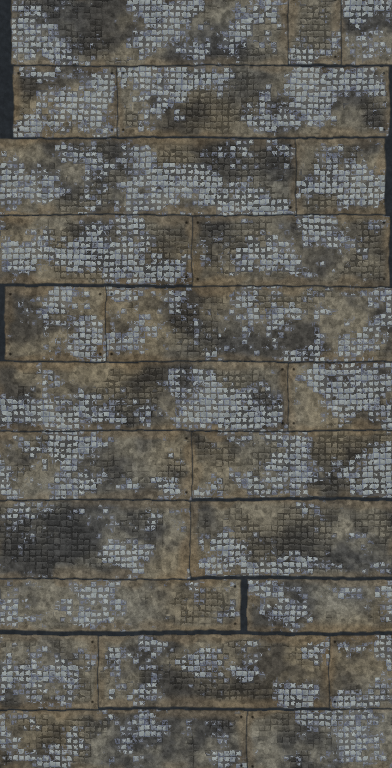
This texture is drawn by a WebGL 2 fragment shader. Its source:

```glsl
#version 300 es
precision highp float;
// Weathered paper planks in eleven courses, crusted with a worn grid of pale blue chips.
uniform vec2 u_resolution;
out vec4 fragColor;

// Lower edge of each course, in canvas widths from the top.
const float courseEnd[11] = float[](.168, .352, .548, .730, .921, 1.097, 1.273, 1.474, 1.615, 1.806, 1.97);
// Per course: first joint, second joint, left inset, right inset.
const vec4 cuts[11] = vec4[](
  vec4(.735, .87, .028, 0), vec4(.30, 2, .033, .006), vec4(.755, 2, 0, .017), vec4(.49, 2, 0, .006),
  vec4(.27, 2, .012, 0), vec4(.735, 2, 0, 0), vec4(.49, 2, 0, 0), vec4(.485, 2, 0, 0),
  vec4(.63, 2, 0, 0), vec4(.25, .84, 0, 0), vec4(.63, 2, 0, 0));

float hash(vec2 p) {
  vec3 q = fract(p.xyx * vec3(.1031, .1030, .0973));
  q += dot(q, q.yzx + 33.33);
  return fract((q.x + q.y) * q.z);
}

// Smooth cellular noise: random values blended around scattered points.
float blotch(vec2 p) {
  vec2 cell = floor(p), f = p - cell;
  float sum = 0., total = 0.;
  for (int j = -1; j <= 1; j++)
    for (int i = -1; i <= 1; i++) {
      vec2 o = vec2(i, j), n = cell + o;
      vec2 r = o + .15 + .7 * vec2(hash(n), hash(n + 57.)) - f;
      float w = exp(-6. * dot(r, r));
      sum += w * hash(n + 113.);
      total += w;
    }
  return sum / total;
}

float layered(vec2 p) {
  float v = 0., a = .5;
  for (int i = 0; i < 4; i++) {
    v += a * blotch(p);
    p = mat2(1.6, 1.2, -1.2, 1.6) * p + 17.;
    a *= .6;
  }
  return v / 1.088;
}

float boxDistance(vec2 p, vec2 halfSize, float radius) {
  vec2 q = abs(p) - halfSize + radius;
  return length(max(q, 0.)) + min(max(q.x, q.y), 0.) - radius;
}

void main() {
  vec2 uv = gl_FragCoord.xy / u_resolution;
  vec2 p = vec2(uv.x, (1. - uv.y) * 1.954);
  float px = 1. / u_resolution.x;

  // Slightly wavering, torn outlines
  vec2 torn = p + .001 * vec2(sin(p.y * 41.), 1.6 * sin(p.x * 11. + p.y * 9.) + .5 * sin(p.x * 73.));
  torn += .003 * (blotch(p * 60.) - .5);

  // Find the plank
  int row = 0;
  for (int i = 0; i < 10; i++) if (torn.y > courseEnd[i]) row = i + 1;
  vec4 cut = cuts[row];
  float part = step(cut.x, torn.x) + step(cut.y, torn.x);
  float left = part < .5 ? (cut.z > 0. ? cut.z : -.02) : part < 1.5 ? cut.x : cut.y;
  float right = part < .5 ? cut.x : part < 1.5 && cut.y < 1. ? cut.y : cut.w > 0. ? 1. - cut.w : 1.02;
  float top = row == 0 ? -.02 : courseEnd[row - 1];
  vec2 id = vec2(float(row), part);
  float gap = .002 + .006 * pow(hash(id + 4.), 2.);
  if (row == 8 && part < .5) { right -= .016; gap = .010; }
  vec2 lo = vec2(left + .0004, top + .0004), hi = vec2(right - .0004, courseEnd[row] - gap);
  float inside = -boxDistance(torn - .5 * (lo + hi), .5 * (hi - lo), .004);

  // Stained paper
  vec2 offset = id * vec2(7.3, 11.7);
  float stain = layered(p * vec2(7., 9.) + offset + 31.);
  float warmth = blotch(p * 5. + 60.);
  float grain = layered(p * 85.);
  vec3 colour = mix(vec3(.265, .262, .25), vec3(.44, .425, .375), smoothstep(.28, .66, stain));
  float margin = smoothstep(.002, .026, inside + .03 * (blotch(p * 22.) - .5));
  colour = mix(vec3(.40, .355, .285), colour, .45 + .55 * margin);
  colour *= mix(vec3(.98, 1., 1.04), vec3(1.03, .99, .93), warmth);
  colour *= 1. + .75 * (grain - .5);

  // Chip lattice, 65 across
  vec2 lattice = (p + .0018 * vec2(sin(p.y * 23. + id.x), sin(p.x * 19. + id.y))) * 65.;
  vec2 cell = floor(lattice);
  vec2 centre = (cell + .5) / 65.;
  float luck = hash(cell + 9.), tone = hash(cell + 71.);
  vec2 f = fract(lattice) - .5 + .24 * (vec2(luck, tone) - .5);
  float chip = boxDistance(f, vec2(.45, .40), .14) + .9 * (grain - .5);
  float soft = 65. * px * .6;
  float face = smoothstep(soft, -soft, chip);

  // Dark imprint left where chips are missing
  float imprint = smoothstep(.43, .58, layered(p * vec2(8., 7.) + offset + 80.) + .12 * (luck - .5)) * margin;
  colour *= 1. - imprint * mix(.42, .02 + .2 * luck, face);
  colour += .06 * imprint * face * smoothstep(.1, -.4, f.y);

  // Pale chips with blue broken rims
  vec2 source = mix(centre, p, .5);
  float cover = layered(source * vec2(8., 10.) + offset) + .17 * (luck - .5) + .28 * (grain - .5);
  cover -= .12 * (1. - margin);
  float present = smoothstep(.49, .55, cover);
  float fresh = smoothstep(.50, .63, cover + .08 * (tone - .5));
  vec3 glaze = mix(vec3(.41, .43, .49), vec3(.58, .61, .61), fresh);
  glaze *= .92 + .12 * tone + .45 * (grain - .5) - .16 * f.y;
  float rim = smoothstep(.20, .44, max(f.y, -f.x));
  glaze = mix(glaze, vec3(.34, .375, .49), rim * .5);
  colour = mix(colour, vec3(.31, .32, .335), present * .5 * (1. - face));
  colour = mix(colour, glaze, present * face * .9);

  // Nail holes beside the joints
  vec2 nail = abs(p - .5 * (lo + hi)) - .5 * (hi - lo) + vec2(.014, .018);
  colour *= 1. - .6 * smoothstep(.003 + px, .003 - px, length(nail)) * step(.5, hash(id + 20.));

  // Shaded edges over the slate backing
  colour *= .84 + .16 * smoothstep(0., .004, inside);
  vec3 slate = vec3(.15, .165, .18) * (.8 + .4 * grain);
  colour = mix(slate, colour, smoothstep(-px, px, inside));
  fragColor = vec4(colour, 1.);
}
```
